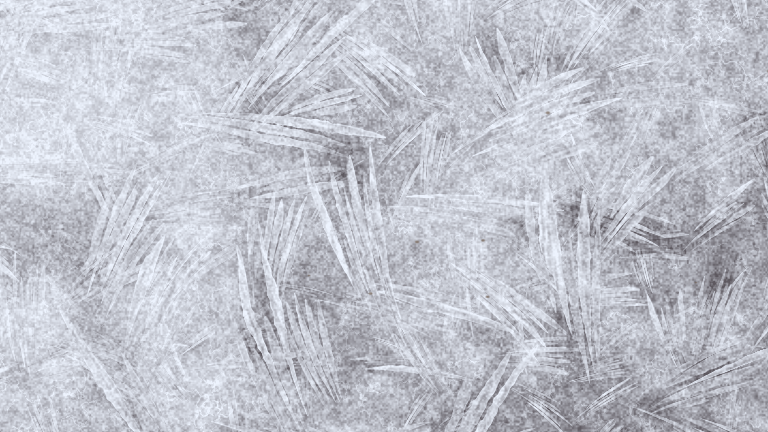
Write a WebGL 2 fragment shader that draws this texture.

```glsl
#version 300 es
precision highp float;
// Draws a sheet of pale ice: fans of feathered crystal blades over grainy grey frost.

uniform vec2 u_resolution;
out vec4 fragColor;

const vec3 DEEP_GREY = vec3(0.48, 0.47, 0.50);
const vec3 ICE_WHITE = vec3(0.87, 0.89, 0.93);
const vec3 SPECK_BROWN = vec3(0.42, 0.34, 0.27);
const float BASE_TONE = 0.62;      // 0 is deep grey, 1 is ice white
const float BLADE_TONE = 0.92;
const float CREVICE_TONE = 0.0;
const float CREVICE = 0.50;
const float GRAIN = 0.75;
const float PITS = 0.30;
const float CONTRAST = 1.15;
const float MEAN_TONE = 0.74;
const float MAIN_ANGLE = 0.75;
const float ANGLE_RANGE = 2.9;
const float BLADE_WIDTH = 0.075;   // relative to the bundle length
const float HAZE_TONE = 0.86;
const float HAZE = 0.45;
const float SPECK_CELL = 0.13;
const float SPECK_CHANCE = 0.10;

float hash(vec2 p) {
    vec3 q = fract(vec3(p.xyx) * 0.1031);
    q += dot(q, q.yzx + 33.33);
    return fract((q.x + q.y) * q.z);
}

vec2 hash2(vec2 p) {
    return vec2(hash(p + 17.3), hash(p + 71.9));
}

float noise(vec2 p) {
    vec2 i = floor(p), f = fract(p);
    f = f * f * (3.0 - 2.0 * f);
    return mix(mix(hash(i), hash(i + vec2(1, 0)), f.x),
               mix(hash(i + vec2(0, 1)), hash(i + vec2(1, 1)), f.x), f.y);
}

float fbm(vec2 p) {
    float sum = 0.0, amp = 0.5;
    for (int i = 0; i < 4; i++) {
        sum += amp * noise(p);
        p = mat2(1.6, 1.2, -1.2, 1.6) * p + 9.7;
        amp *= 0.5;
    }
    return sum / 0.9375;
}

// Lays one fan of tapered, split blades over the tone
float addBundle(float tone, vec2 p, float len, vec2 seed, float dark, float px) {
    vec2 shape = hash2(seed + 5.0);
    float angle = MAIN_ANGLE + ANGLE_RANGE * (hash(seed) - 0.5);
    vec2 dir = vec2(cos(angle), sin(angle));
    float u = dot(p, dir);
    float v = dot(p, vec2(-dir.y, dir.x));
    float spread = 1.0 + 0.6 * clamp(u / len, -1.0, 1.0);
    float width = BLADE_WIDTH * len * (0.7 + 0.6 * shape.x) * spread;
    float count = 1.0 + floor(3.0 * shape.y);
    float across = (v + 0.10 * u * u / len) / width;
    if (abs(u) > len || abs(across) > count + 2.0) return tone;

    // Dark slivers in the hollow under the fan
    float fibre = noise(vec2(u * 24.0, v * 170.0) + seed * 11.0);
    float r = length(vec2(u / len, across / (count + 1.5)));
    float sliver = 0.45 + 1.2 * smoothstep(0.35, 0.75, fibre);
    float hollow = CREVICE * dark * sliver * (1.0 - smoothstep(0.3, 1.0, r));
    tone = mix(tone, CREVICE_TONE, min(hollow, 0.9));

    // Uneven strips, each with its own start, end and tilt
    across += 0.7 * (noise(vec2(u * 7.0, across * 0.9) + seed * 3.7) - 0.5);
    float strip = floor(across + 0.5);
    vec2 h = hash2(seed * 1.7 + strip * 3.1);
    float along = (u - 0.6 * (h.x - 0.5) * len) / (len * (0.3 + 0.4 * h.y));
    float taper = max(1.0 - along * along, 0.0);
    float offset = across - strip - 0.36 * (h.x - 0.5) * along;
    float rag = noise(vec2(u * 75.0, across * 2.5) + seed * 2.3) - 0.5;
    float edge = 0.45 * sqrt(taper) * (0.6 + 0.4 * taper) - abs(offset) + 0.22 * rag * taper;
    float cover = smoothstep(-0.7 * px, 0.7 * px, edge * width);
    cover *= step(abs(strip), count) * step(0.01, taper);

    // Fibres, a bright rim and a duller core
    float rim = 1.0 - smoothstep(0.0, 0.16, edge);
    float blade = BLADE_TONE + 0.50 * (fibre - 0.5) + 0.20 * (h.x - 0.5) + 0.12 * (rim - 0.4);
    return mix(tone, blade, cover * (0.62 + 0.36 * h.y));
}

// Scatters bundles on a jittered grid
float addLayer(float tone, vec2 p, float cell, float chance, float dark, float px) {
    vec2 home = floor(p / cell);
    for (int y = -1; y <= 1; y++) {
        for (int x = -1; x <= 1; x++) {
            vec2 id = home + vec2(x, y);
            vec2 seed = id + cell * 137.0;
            if (hash(seed + 41.0) > chance) continue;
            vec2 centre = (id + hash2(seed)) * cell;
            float len = cell * (0.6 + 0.4 * hash(seed + 23.0));
            tone = addBundle(tone, p - centre, len, seed, dark, px);
        }
    }
    return tone;
}

void main() {
    float px = 1.0 / u_resolution.y;
    vec2 p = gl_FragCoord.xy * px;
    vec2 uv = gl_FragCoord.xy / u_resolution;

    // Mottled ground with broken pale flecks
    float patches = fbm(p * 4.5 + 3.0);
    float mottle = fbm(p * 26.0);
    float tone = BASE_TONE + 0.75 * (patches - 0.5) + 0.60 * (mottle - 0.5);
    float ridge = abs(fbm(p * 38.0 + 8.0) - 0.5);
    tone += 0.25 * (1.0 - smoothstep(0.0, 0.06, ridge)) * smoothstep(0.4, 0.65, noise(p * 21.0));

    // Crystals from small to large
    float dark = (1.0 - smoothstep(0.30, 0.72, patches)) * (0.65 + 0.7 * uv.x);
    tone = addLayer(tone, p, 0.14, 0.75, 0.7 * dark, px);
    tone = addLayer(tone, p + 4.3, 0.21, 0.80, dark, px);
    tone = addLayer(tone, p + 6.7, 0.28, 0.75, dark, px);
    tone = addLayer(tone, p + 9.1, 0.38, 0.80, dark, px);

    // Cloudy haze, thickest at the upper left
    float light = 0.55 * (1.0 - uv.x) + 0.45 * uv.y;
    float haze = smoothstep(0.38, 0.9, 0.6 * fbm(p * 5.0 + 21.0) + 0.55 * light);
    tone = mix(tone, HAZE_TONE, HAZE * haze) + 0.26 * (light - 0.5);

    // Gritty grain and dark pits, stronger on bare ground
    float bare = mix(1.0, 0.55, smoothstep(0.5, 0.95, tone));
    float grain = 0.65 * noise(p * 230.0) + 0.35 * noise(p * 105.0 + 6.0) - 0.5;
    float pit = smoothstep(0.62, 0.85, noise(p * 130.0 + 31.0)) * smoothstep(0.35, 0.7, mottle);
    tone += bare * (GRAIN * grain - PITS * pit);
    tone = MEAN_TONE + CONTRAST * (tone - MEAN_TONE);
    vec3 colour = mix(DEEP_GREY, ICE_WHITE, clamp(tone, -0.3, 1.15));

    // Sparse brown debris
    vec2 cell = floor(p / SPECK_CELL);
    vec2 spot = (cell + 0.2 + 0.6 * hash2(cell + 90.0)) * SPECK_CELL;
    float size = 0.001 + 0.003 * hash(cell + 12.0);
    float speck = 1.0 - smoothstep(-px, px, length((p - spot) * vec2(0.8, 1.2)) - size);
    colour = mix(colour, SPECK_BROWN, 0.6 * speck * step(hash(cell + 55.0), SPECK_CHANCE));

    fragColor = vec4(colour, 1.0);
}
```
